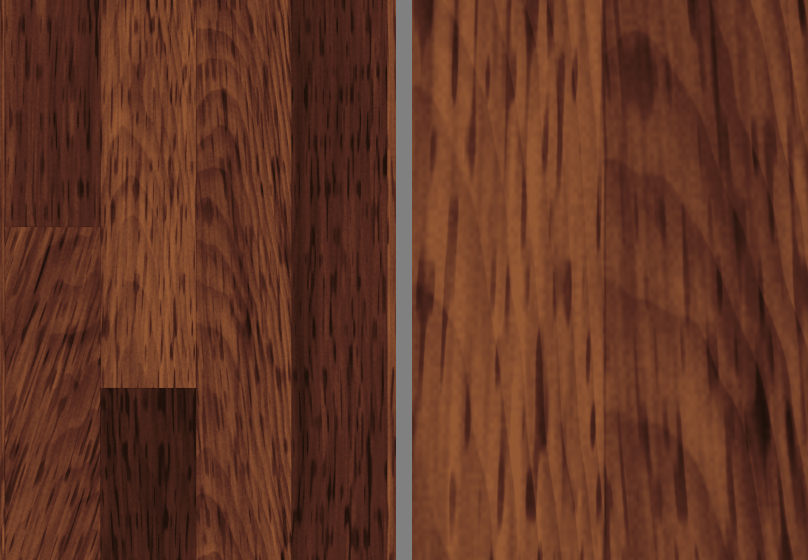
Left: the whole. Right: its middle third, enlarged.
Give the GLSL for this texture, as a Shadertoy shader.

```glsl
// Dark red-brown wood flooring: four upright strips of planks with staggered butt joints
// and a sliver of the next strip at each side. Each plank has its own tone, growth rings
// (contours of a bowed, warped field), stretched-noise fibres and short dark pores.

const vec3 DARK_WOOD = vec3(0.20, 0.10, 0.07);
const vec3 MID_WOOD = vec3(0.33, 0.16, 0.12);
const vec3 LIGHT_WOOD = vec3(0.52, 0.30, 0.18);

// Lengths are in canvas heights
const float STRIP_WIDTH = 0.1706;
const float FIRST_SEAM = 0.0091;
const float LEFT_JOINT = 0.595;
const float SECOND_JOINT = 0.307;
const float SEAM_WIDTH = 0.0016;
const float SEAM_DEPTH = 0.22;
const float STREAK_GAIN = 0.75;
const float PORE_GAIN = 0.60;
const float GRIT_GAIN = 0.14;
const float RING_WARP = 1.5;
const int SAMPLES = 2; // per axis

struct Plank {
    float tone;     // 0 dark, 0.5 mid, 1 light
    float tilt;     // tone change from left to right
    float slant;    // sideways drift of the fibres per unit height
    float rise;     // rings per unit height
    float bow;      // curvature of the rings
    float centre;   // crown of the rings across the strip
    float figure;   // ring contrast
};

float hash(vec2 p) {
    vec3 q = fract(vec3(p.xyx) * 0.1031);
    q += dot(q, q.yzx + 33.33);
    return fract((q.x + q.y) * q.z);
}

float noise(vec2 p) {
    vec2 i = floor(p), f = fract(p);
    f = f * f * (3.0 - 2.0 * f);
    return mix(mix(hash(i), hash(i + vec2(1, 0)), f.x),
               mix(hash(i + vec2(0, 1)), hash(i + vec2(1, 1)), f.x), f.y);
}

Plank plankAt(float strip, bool upper) {
    if (strip == 0.0 && upper) return Plank(0.38, -0.08, 0.00, 1.0, 5.0, -0.2, 0.22);
    if (strip == 0.0) return Plank(0.58, -0.16, 0.30, 12.0, 1.2, 2.0, 0.30);
    if (strip == 1.0 && upper) return Plank(0.82, 0.26, 0.03, 9.0, 14.0, 0.3, 0.32);
    if (strip == 1.0) return Plank(0.12, 0.10, -0.02, 2.0, 4.0, 0.2, 0.15);
    if (strip == 2.0) return Plank(0.64, 0.14, -0.07, 13.0, 10.0, 0.12, 0.42);
    if (strip == 3.0) return Plank(0.31, 0.22, 0.00, 0.8, 4.0, -0.3, 0.14);
    return Plank(0.72, 0.0, 0.0, 1.0, 3.0, 0.0, 0.15);
}

// Sawtooth growth rings: a slow darkening that ends in a crisp edge
float growthRings(Plank k, float across, vec2 p, vec2 seed) {
    float d = across - k.centre;
    float phase = k.rise * p.y + k.bow * d * d;
    phase += RING_WARP * (noise(vec2(across * 2.2, p.y * 5.0) + seed) - 0.5);
    phase += 0.35 * (noise(vec2(across * 9.0, p.y * 22.0) + seed) - 0.5);
    float saw = fract(phase);
    float band = smoothstep(0.2, 0.92, saw) * (1.0 - smoothstep(0.92, 1.0, saw));
    float fine = noise(vec2(phase * 4.0, p.y * 3.0) + seed);
    float patches = 0.45 + 0.9 * noise(vec2(across * 2.5, p.y * 6.0) + seed * 1.7);
    return mix(band, fine, 0.4) * patches;
}

vec3 wood(vec2 p) {
    float x = (p.x - FIRST_SEAM) / STRIP_WIDTH;
    float strip = floor(x), across = fract(x);
    float joint = strip == 0.0 ? LEFT_JOINT : strip == 1.0 ? SECOND_JOINT : -1.0;
    bool upper = p.y > joint;
    Plank k = plankAt(strip, upper);
    vec2 seed = vec2(strip * 17.0 + 40.0, upper ? 61.0 : 23.0);

    // Fibres run along the plank, with a gentle wander
    vec2 g = vec2(p.x - k.slant * p.y, p.y);
    g.x += 0.012 * (noise(vec2(p.x * 9.0, p.y * 5.0) + seed) - 0.5);
    float streak = 0.35 * noise(g * vec2(45.0, 2.5) + seed)
                 + 0.35 * noise(g * vec2(130.0, 7.0) + seed)
                 + 0.30 * noise(g * vec2(300.0, 14.0) + seed) - 0.5;
    float rings = growthRings(k, across, p, seed);
    float pore = smoothstep(0.58, 0.9, noise(g * vec2(240.0, 24.0) + seed * 3.1));
    pore *= 0.35 + 0.6 * rings + 0.5 * noise(g * vec2(28.0, 6.0) + seed);
    float grit = noise(p * vec2(420.0, 300.0)) - 0.5;

    float tone = k.tone + k.tilt * (across - 0.5) + 0.08 + 0.4 * k.figure;
    tone += STREAK_GAIN * streak + GRIT_GAIN * grit;
    tone -= k.figure * rings + PORE_GAIN * pore;

    // Seams between planks, and a pale edge on the side slivers
    float side = min(across, 1.0 - across) * STRIP_WIDTH;
    float seam = 1.0 - smoothstep(0.0, SEAM_WIDTH, side);
    float butt = 1.0 - smoothstep(0.0, SEAM_WIDTH, abs(p.y - joint));
    tone -= SEAM_DEPTH * max(seam, 0.6 * butt);
    if (strip < 0.0 || strip > 3.0)
        tone += 0.22 * smoothstep(0.001, 0.003, side) * (1.0 - smoothstep(0.003, 0.006, side));

    tone = clamp(tone, -0.3, 1.15);
    return tone < 0.5 ? mix(DARK_WOOD, MID_WOOD, tone * 2.0)
                      : mix(MID_WOOD, LIGHT_WOOD, tone * 2.0 - 1.0);
}

void mainImage(out vec4 fragColor, in vec2 fragCoord) {
    // Average a small grid of samples to smooth every edge
    vec3 sum = vec3(0.0);
    for (int i = 0; i < SAMPLES * SAMPLES; i++) {
        vec2 cell = vec2(i % SAMPLES, i / SAMPLES);
        vec2 offset = (cell + 0.5) / float(SAMPLES) - 0.5;
        sum += wood((fragCoord + offset) / iResolution.y);
    }
    fragColor = vec4(sum / float(SAMPLES * SAMPLES), 1.0);
}
```
